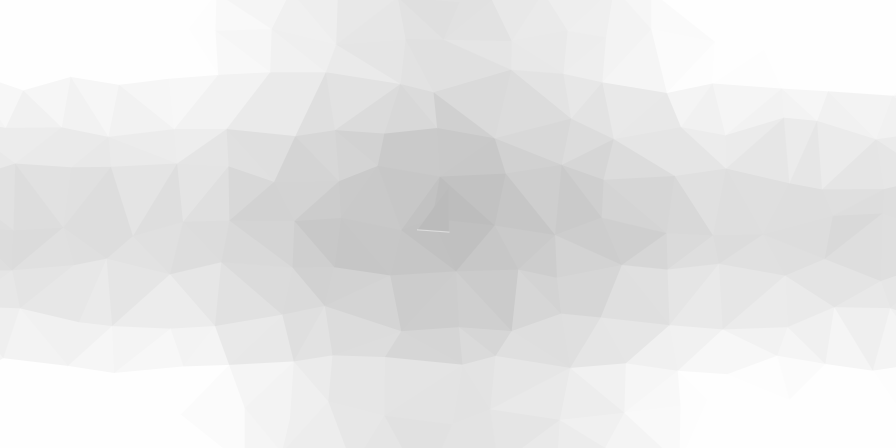
Give the GLSL for this background, as a Shadertoy shader.

```glsl
// Low-poly paper: a jittered grid of flat grey triangles, each shaded at its
// middle by a soft cross of two dark bands that overlap in the centre.
// Lengths are in canvas heights, measured from the canvas centre.

const vec2 CELL = vec2(0.122, 0.105);
const float JITTER = 0.29;
const vec3 PAPER = vec3(0.998);

float hash(vec2 p) {
    return fract(sin(dot(p, vec2(127.1, 311.7))) * 43758.5453);
}

// Mesh vertex: grid node moved by a random offset
vec2 vertexAt(vec2 node) {
    vec2 shift = vec2(hash(node), hash(node + 37.2)) - 0.5;
    return (node + 2.0 * JITTER * shift) * CELL;
}

// Darkness of a band that fades out at halfWidth from its axis
float band(float d, float halfWidth, float depth) {
    float t = clamp(1.0 - abs(d) / halfWidth, 0.0, 1.0);
    return depth * t * (1.3 - 0.3 * t);
}

float darkness(vec2 p) {
    return band(p.y + 0.005, 0.35, 0.14) + band(p.x, 0.56, 0.122);
}

// Signed distance to the line a-b, positive on its left
float edgeDistance(vec2 p, vec2 a, vec2 b) {
    vec2 e = b - a, q = p - a;
    return (e.x * q.y - e.y * q.x) / max(length(e), 1e-5);
}

// Smooth coverage of a counter-clockwise triangle
float triangleMask(vec2 p, vec2 a, vec2 b, vec2 c, float pixel) {
    float d = min(edgeDistance(p, a, b),
              min(edgeDistance(p, b, c), edgeDistance(p, c, a)));
    return clamp(0.5 + d / pixel, 0.0, 1.0);
}

// Weighted darkness and weight of one flat facet
vec2 facet(vec2 p, vec2 a, vec2 b, vec2 c, float pixel) {
    vec2 middle = (a + b + c) / 3.0;
    float variation = 1.0 + 0.16 * (hash(floor(middle * 1000.0)) - 0.5);
    float weight = triangleMask(p, a, b, c, pixel);
    return vec2(darkness(middle) * variation, 1.0) * weight;
}

// Split each nearby quad along its shorter diagonal and blend the facets
float meshDarkness(vec2 p, float pixel) {
    vec2 home = floor(p / CELL);
    vec2 sum = vec2(darkness(p), 1.0) * 1e-4;
    for (int j = -1; j <= 1; j++) {
        for (int i = -1; i <= 1; i++) {
            vec2 node = home + vec2(i, j);
            vec2 a = vertexAt(node);
            vec2 b = vertexAt(node + vec2(1.0, 0.0));
            vec2 c = vertexAt(node + vec2(1.0, 1.0));
            vec2 d = vertexAt(node + vec2(0.0, 1.0));
            if (distance(a, c) < distance(b, d)) {
                sum += facet(p, a, b, c, pixel) + facet(p, a, c, d, pixel);
            } else {
                sum += facet(p, a, b, d, pixel) + facet(p, b, c, d, pixel);
            }
        }
    }
    return sum.x / sum.y;
}

// Smooth coverage of a thin line segment
float segmentMask(vec2 p, vec2 a, vec2 b, float radius, float pixel) {
    vec2 e = b - a;
    float t = clamp(dot(p - a, e) / dot(e, e), 0.0, 1.0);
    return clamp(0.5 + (radius - distance(p, a + t * e)) / pixel, 0.0, 1.0);
}

void mainImage(out vec4 fragColor, in vec2 fragCoord) {
    float pixel = 1.0 / iResolution.y;
    vec2 p = (fragCoord - 0.5 * iResolution.xy) * pixel;
    vec3 color = PAPER - meshDarkness(p, pixel);

    // Small dark facet in the middle with a bright lower edge
    vec2 leftTip = vec2(-0.068, -0.013);
    vec2 rightTip = vec2(0.002, -0.018);
    vec2 topTip = vec2(0.002, 0.083);
    float dark = triangleMask(p, leftTip, rightTip, topTip, pixel);
    color = mix(color, vec3(0.735), dark);
    color += 0.12 * segmentMask(p, leftTip, rightTip, 0.0012, pixel);

    fragColor = vec4(clamp(color, 0.0, 1.0), 1.0);
}
```
